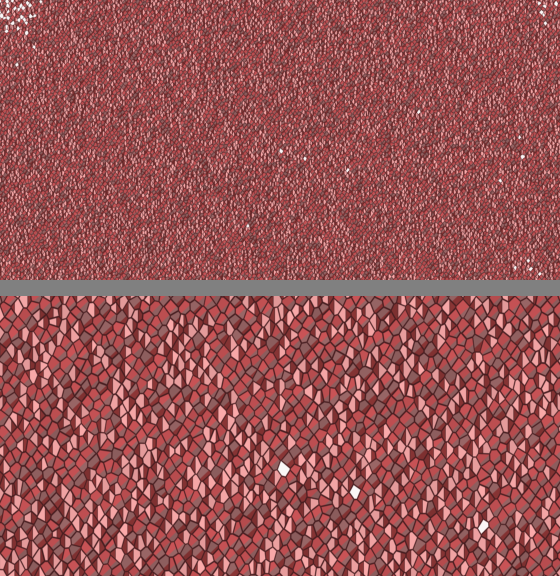
Top: the whole. Bottom: its middle third, enlarged.
This pattern is drawn by a Shadertoy shader. Its source:

```glsl
// Dense twill of tiny red and rose grains parted by dark gaps.
// A jittered, tilted lattice gives Voronoi diamonds; each is cut into flat
// facets, and gradient noise gathers the rose slivers into upright streaks.

const float GRAINS = 80.0;                  // lattice cells per canvas height
const vec2  STRETCH = vec2(1.12, 0.88);     // makes the grains a little tall
const float TILT = 0.74;                    // lattice angle in radians
const float JITTER = 0.54;                  // irregularity of the grains
const float GAP = 0.06;                     // half width of the dark gaps
const vec2  STREAKS = vec2(24.0, 9.0);      // streak frequency
const float STREAK_STRENGTH = 0.24;
const float ROSE_SHARE = 0.42;
const float MAUVE_SHARE = 0.26;
const float WEAR = 0.5;                     // density of missing grains
const int   SAMPLES = 2;                    // smoothing samples per pixel side

const vec3 GAP_COLOR = vec3(0.27, 0.11, 0.12);
const vec3 SCARLET   = vec3(0.75, 0.31, 0.32);
const vec3 ROSE      = vec3(0.93, 0.63, 0.63);
const vec3 MAUVE     = vec3(0.57, 0.38, 0.38);
const vec3 MAROON    = vec3(0.52, 0.20, 0.20);
const vec3 BARE      = vec3(0.98, 0.97, 0.97);

vec2 hash2(vec2 p) {
    vec3 h = fract(p.xyx * vec3(0.1031, 0.1030, 0.0973));
    h += dot(h, h.yzx + 33.33);
    return fract((h.xx + h.yz) * h.zy);
}

float cornerDot(vec2 cell, vec2 offset) {
    float angle = 6.2832 * hash2(cell).x;
    return dot(vec2(cos(angle), sin(angle)), offset);
}

float gradientNoise(vec2 p) {
    vec2 i = floor(p), f = fract(p);
    vec2 u = f * f * f * (f * (f * 6.0 - 15.0) + 10.0);
    vec2 e = vec2(1.0, 0.0);
    return mix(mix(cornerDot(i, f), cornerDot(i + e, f - e), u.x),
               mix(cornerDot(i + e.yx, f - e.yx), cornerDot(i + 1.0, f - 1.0), u.x), u.y);
}

vec2 grainCenter(vec2 cell) {
    return cell + 0.5 + JITTER * (hash2(cell + 300.0) - 0.5);
}

// Offset from q to the nearest grain center; also its cell and edge distance
vec2 nearestGrain(vec2 q, out vec2 id, out float edge) {
    vec2 base = floor(q), nearest = vec2(9.0);
    id = base;
    for (int y = -1; y <= 1; y++)
    for (int x = -1; x <= 1; x++) {
        vec2 cell = base + vec2(x, y);
        vec2 d = grainCenter(cell) - q;
        if (dot(d, d) < dot(nearest, nearest)) { nearest = d; id = cell; }
    }
    edge = 9.0;
    for (int y = -2; y <= 2; y++)
    for (int x = -2; x <= 2; x++) {
        vec2 d = grainCenter(id + vec2(x, y)) - q;
        vec2 between = d - nearest;
        if (dot(between, between) > 0.0001)
            edge = min(edge, dot(0.5 * (d + nearest), normalize(between)));
    }
    return nearest;
}

// Chance that a grain is missing: worn upper corners and a small lower spot
float wear(vec2 p, float aspect) {
    float left  = 1.0 - smoothstep(0.02, 0.22, length(p - vec2(0.0, 1.0)));
    float right = 1.0 - smoothstep(0.01, 0.13, length(p - vec2(aspect, 1.0)));
    float spot  = 1.0 - smoothstep(0.01, 0.07, length(p - vec2(aspect - 0.1, 0.04)));
    return WEAR * max(left, max(0.8 * right, 0.4 * spot));
}

vec3 weave(vec2 p, float aspect, float soft) {
    float c = cos(TILT), s = sin(TILT);
    mat2 tilt = mat2(c, s, -s, c);
    vec2 id;
    float edge;
    vec2 toCenter = nearestGrain(tilt * (p * STRETCH * GRAINS), id, edge);
    vec2 local = -toCenter * tilt;
    vec2 center = p - local / (STRETCH * GRAINS);

    vec2 pick = hash2(id + 71.0);
    vec2 vary = hash2(id + 517.0);
    float rose = ROSE_SHARE + STREAK_STRENGTH * gradientNoise(center * STREAKS + 40.0);

    // Facets: upright split for rose, slanted shaded rim for the others
    vec3 color;
    if (pick.x < rose) {
        float side = (vary.x < 0.5 ? -local.x : local.x) - 0.12;
        color = mix(ROSE, MAROON, smoothstep(-soft, soft, side));
        color = mix(GAP_COLOR, color, smoothstep(0.02 - soft, 0.03 + soft, abs(side)));
    } else {
        bool dull = pick.y < MAUVE_SHARE;
        float rim = dot(local, vec2(0.6, -0.8)) - 0.15;
        color = mix(dull ? MAUVE : SCARLET, dull ? MAROON : MAUVE,
                    smoothstep(-soft, soft, rim));
    }
    color *= 0.94 + 0.12 * vary.y;

    // Dark gaps, then worn holes
    float gap = GAP * (0.7 + 0.6 * vary.x);
    color = mix(GAP_COLOR, color, smoothstep(gap - soft, gap + soft, edge));
    float clump = 0.5 + 0.8 * gradientNoise(center * 28.0 + 9.0);
    float hole = step(pick.y, clump * wear(center, aspect));
    return mix(color, BARE, hole * smoothstep(-soft, soft, edge - 0.06));
}

void mainImage(out vec4 fragColor, in vec2 fragCoord) {
    float soft = 0.6 * GRAINS / iResolution.y;
    vec3 sum = vec3(0.0);
    for (int i = 0; i < SAMPLES * SAMPLES; i++) {
        vec2 offset = (vec2(i % SAMPLES, i / SAMPLES) + 0.5) / float(SAMPLES) - 0.5;
        vec2 p = (fragCoord + 1.2 * offset) / iResolution.y;
        sum += weave(p, iResolution.x / iResolution.y, soft);
    }
    fragColor = vec4(sum / float(SAMPLES * SAMPLES), 1.0);
}
```
